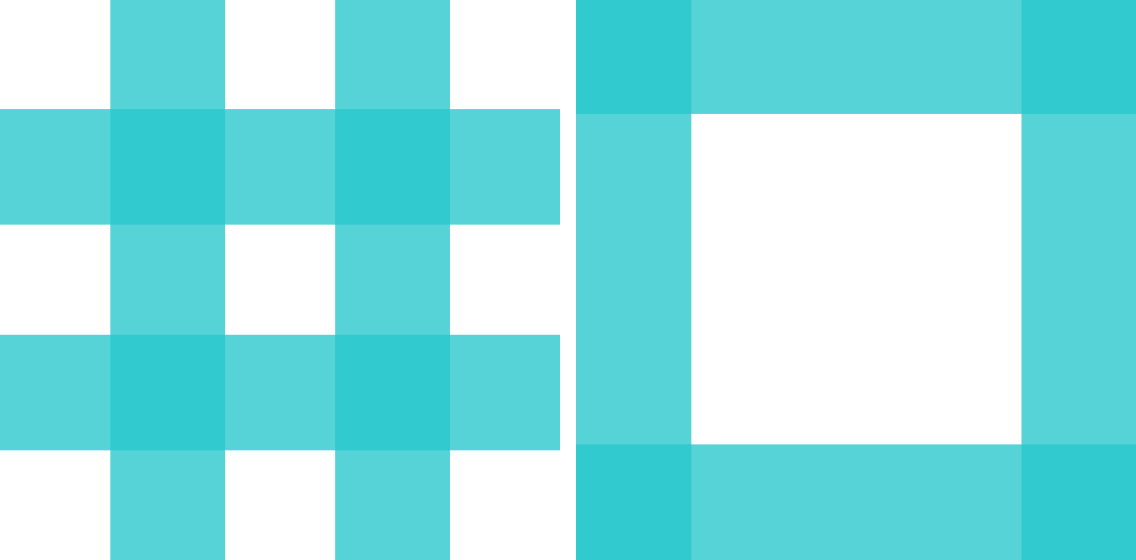
Left, the full canvas; right, a detail of the centre.
Give the GLSL for this pattern, as a WebGL 2 fragment shader.

```glsl
#version 300 es
precision highp float;
// Gingham check: two translucent turquoise columns cross two rows on white.
// Each band is a repeated 1D distance; blending the same dye twice
// gives the deeper tone where the bands overlap.

#define BAND_COUNT 2.0
#define FIRST_CENTER vec2(0.2995, 0.2990)
#define PERIOD vec2(0.4015, 0.4030)
#define BAND_WIDTH vec2(0.2050, 0.2063)
#define DYE_COLOR vec3(0.155, 0.781, 0.801)
#define DYE_OPACITY 0.789
#define CLOTH_COLOR vec3(1.0)

uniform vec2 u_resolution;
out vec4 fragColor;

// Signed distance to the nearest column (x) and row (y), negative inside.
vec2 bandDistance(vec2 uv) {
    vec2 index = floor((uv - FIRST_CENTER) / PERIOD + 0.5);
    index = clamp(index, 0.0, BAND_COUNT - 1.0);
    return abs(uv - FIRST_CENTER - index * PERIOD) - 0.5 * BAND_WIDTH;
}

void main() {
    vec2 uv = gl_FragCoord.xy / u_resolution;
    vec2 pixelSize = 1.0 / u_resolution;

    // Box-filtered coverage keeps the straight edges smooth.
    vec2 coverage = clamp(0.5 - bandDistance(uv) / pixelSize, 0.0, 1.0);

    // Lay the columns, then the rows, over the cloth.
    vec3 color = mix(CLOTH_COLOR, DYE_COLOR, DYE_OPACITY * coverage.x);
    color = mix(color, DYE_COLOR, DYE_OPACITY * coverage.y);
    fragColor = vec4(color, 1.0);
}
```
